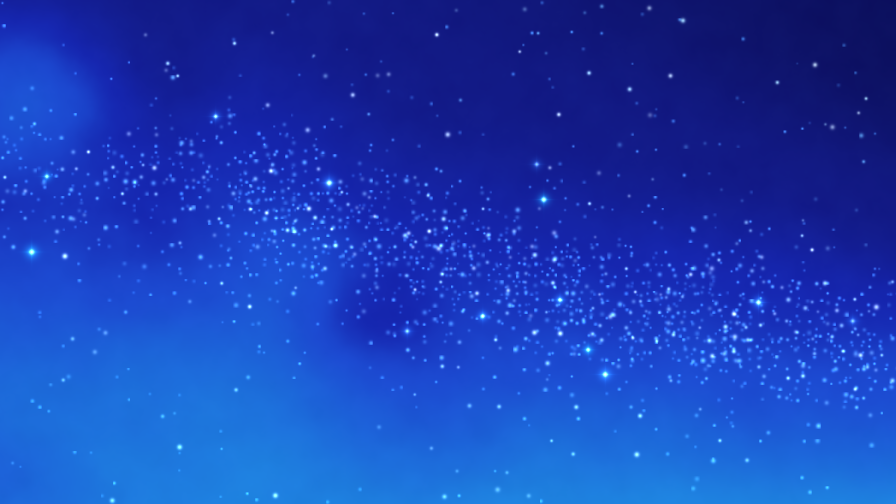
Reproduce this texture procedurally as a WebGL 1 fragment shader.

```glsl
precision highp float;
// Night sky: a blue gradient with cloudy glows and a diagonal drift of stars.
// A brightness field feeds a colour ramp; jittered cell grids scatter the stars,
// thinned by a band density, and a few larger glints are laid on top.
uniform vec2 u_resolution;

float hash(vec2 p) {
  vec3 q = fract(vec3(p.xyx) * 0.1031);
  q += dot(q, q.yzx + 33.33);
  return fract((q.x + q.y) * q.z);
}

float noise(vec2 p) {
  vec2 i = floor(p), f = fract(p);
  f = f * f * (3.0 - 2.0 * f);
  return mix(mix(hash(i), hash(i + vec2(1.0, 0.0)), f.x),
             mix(hash(i + vec2(0.0, 1.0)), hash(i + vec2(1.0)), f.x), f.y);
}

float fbm(vec2 p) {
  float sum = 0.0, amp = 0.5;
  for (int i = 0; i < 5; i++) {
    sum += amp * noise(p);
    p = mat2(1.6, 1.2, -1.2, 1.6) * p + 7.3;
    amp *= 0.5;
  }
  return sum;
}

// Soft elliptical blob
float blob(vec2 p, vec2 center, vec2 radius) {
  vec2 d = (p - center) / radius;
  return exp(-dot(d, d));
}

// Brightness of the sky, 0 (dark) to 1 (bright), with s in 0..1 on both axes
float skyLevel(vec2 s, vec2 p) {
  float left = 0.88 - 0.6 * s.y;
  float right = 0.03 + 0.95 * (1.0 - s.y) * (1.0 - s.y);
  float level = mix(left, right, s.x);
  vec2 w = s + 0.10 * (vec2(fbm(p * 4.0 + 11.0), fbm(p * 4.0 + 37.0)) - 0.48);
  level += 0.24 * blob(w, vec2(0.03, 0.80), vec2(0.08, 0.13));
  level -= 0.06 * blob(w, vec2(0.16, 0.82), vec2(0.08, 0.15));
  level += 0.11 * blob(w, vec2(0.20, 0.20), vec2(0.13, 0.16));
  level += 0.08 * blob(w, vec2(0.30, 0.50), vec2(0.09, 0.18));
  level -= 0.13 * blob(w, vec2(0.42, 0.37), vec2(0.07, 0.13));
  level -= 0.07 * blob(w, vec2(0.02, 0.02), vec2(0.16, 0.12));
  float cloud = fbm(p * 3.5 + 3.0) - 0.48;
  return level + cloud * 0.20 * smoothstep(0.05, 0.5, level);
}

vec3 skyColor(float t) {
  vec3 c = mix(vec3(0.045, 0.06, 0.36), vec3(0.07, 0.10, 0.52), smoothstep(0.0, 0.2, t));
  c = mix(c, vec3(0.085, 0.15, 0.69), smoothstep(0.18, 0.42, t));
  c = mix(c, vec3(0.11, 0.29, 0.82), smoothstep(0.38, 0.62, t));
  c = mix(c, vec3(0.11, 0.40, 0.85), smoothstep(0.58, 0.82, t));
  return mix(c, vec3(0.12, 0.52, 0.88), smoothstep(0.75, 1.0, t));
}

// Density of the star drift that falls from upper left to lower right
float bandDensity(vec2 p) {
  float x = p.x / 1.778;
  float center = 0.68 - 0.38 * x + 0.025 * sin(x * 9.0 - 1.2);
  float d = (p.y - center) / 0.125;
  float along = mix(0.35, 1.0, smoothstep(0.05, 0.4, x)) * mix(1.0, 0.6, smoothstep(0.8, 1.0, x));
  return exp(-d * d) * along * (0.55 + 0.9 * noise(p * 9.0));
}

// One jittered star per cell, kept with a chance of base + drift * density
float starLayer(vec2 p, float cells, float radius, float base, float drift, float seed) {
  vec2 id = floor(p * cells);
  vec2 key = id + seed;
  vec2 jitter = 0.2 + 0.6 * vec2(hash(key + 17.0), hash(key + 59.0));
  vec2 center = (id + jitter) / cells;
  float keep = step(hash(key), base + drift * bandDensity(center));
  float size = radius * mix(0.7, 1.2, hash(key + 83.0));
  float shine = mix(0.25, 1.0, pow(hash(key + 101.0), 1.6));
  return keep * shine * blob(p, center, vec2(size));
}

// Large star: core, halo and a faint four-pointed flare
vec3 glint(vec2 p, vec2 center, float size, vec3 tint) {
  vec2 d = abs(p - center) / size;
  float core = exp(-dot(d, d) * 7.0);
  float halo = 0.45 * exp(-dot(d, d) * 0.9);
  float flare = 0.5 * exp(-min(d.x, d.y) * 7.0 - max(d.x, d.y) * 1.4);
  return vec3(0.8, 1.0, 0.95) * core + tint * (halo + flare);
}

void main() {
  vec2 s = gl_FragCoord.xy / u_resolution;
  vec2 p = gl_FragCoord.xy / u_resolution.y;
  vec3 color = skyColor(clamp(skyLevel(s, p), 0.0, 1.0));
  color += 0.025 * (fbm(p * 22.0) - 0.48) * vec3(0.5, 1.0, 1.3);

  // Scattered stars, from faint dust to bright points
  color += vec3(0.22, 0.48, 0.55) * starLayer(p, 85.0, 0.0031, 0.015, 0.36, 5.0);
  color += vec3(0.30, 0.55, 0.50) * starLayer(p, 54.0, 0.0040, 0.012, 0.42, 131.0);
  color += vec3(0.60, 0.80, 0.60) * starLayer(p, 38.0, 0.0038, 0.020, 0.30, 277.0);
  color += vec3(0.85, 0.95, 0.70) * starLayer(p, 25.0, 0.0040, 0.040, 0.24, 419.0);

  // Larger glints
  vec3 teal = vec3(0.05, 0.65, 0.55), azure = vec3(0.15, 0.55, 0.65);
  color += glint(p, vec2(0.653, 0.637), 0.012, azure);
  color += glint(p, vec2(0.063, 0.500), 0.012, teal);
  color += glint(p, vec2(1.079, 0.604), 0.011, teal);
  color += glint(p, vec2(1.505, 0.400), 0.011, azure);
  color += glint(p, vec2(1.201, 0.257), 0.011, azure);
  color += glint(p, vec2(1.167, 0.306), 0.009, teal);
  color += glint(p, vec2(0.958, 0.373), 0.009, azure);
  color += glint(p, vec2(1.111, 0.405), 0.009, azure);
  color += glint(p, vec2(0.428, 0.769), 0.009, azure) * 0.8;
  color += glint(p, vec2(0.093, 0.650), 0.009, teal) * 0.8;
  color += glint(p, vec2(0.808, 0.343), 0.010, azure) * 0.6;
  color += glint(p, vec2(1.065, 0.674), 0.010, azure) * 0.5;
  color += glint(p, vec2(1.692, 0.363), 0.010, azure) * 0.5;
  gl_FragColor = vec4(min(color, 1.0), 1.0);
}
```
